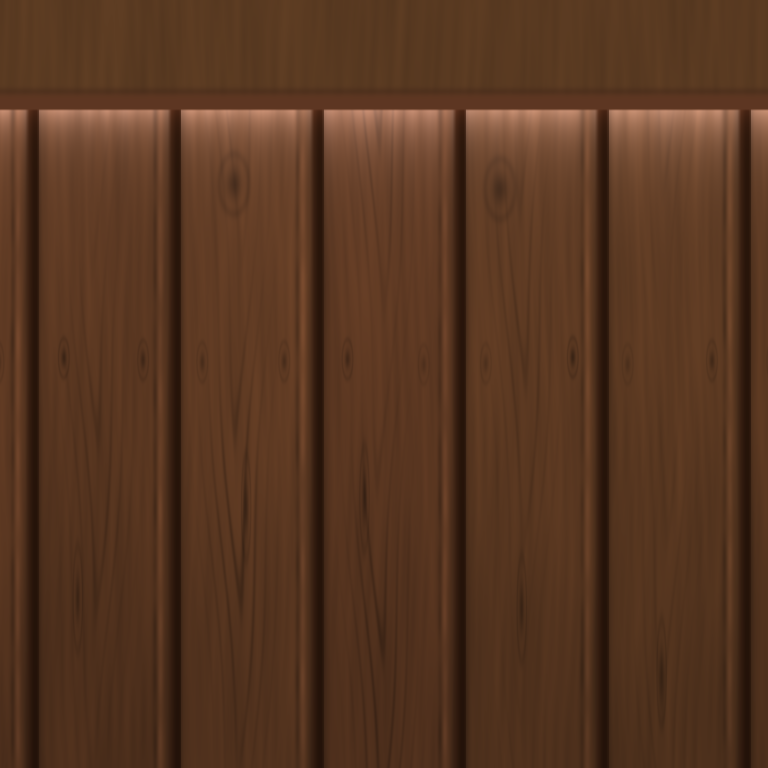
Reproduce this texture procedurally as a Shadertoy shader.

```glsl
float hash(vec2 p) {
    return fract(sin(dot(p, vec2(127.1, 311.7))) * 43758.545);
}

// Distance to the nearest scattered cell point
float cellular(vec2 p) {
    vec2 cell = floor(p);
    float nearest = 2.0;
    for (int j = -1; j <= 1; j++)
        for (int i = -1; i <= 1; i++) {
            vec2 c = cell + vec2(i, j);
            vec2 point = c + vec2(hash(c), hash(c + 37.0));
            nearest = min(nearest, distance(p, point));
        }
    return nearest;
}

// Fine vertical fibres with broad, soft mottling
float fibre(vec2 p) {
    float sway = 0.004 * sin(p.y * 9.0 + p.x * 14.0);
    float fine = cellular(vec2((p.x + sway) * 120.0, p.y * 5.0)) - 0.45;
    float broad = cellular(vec2((p.x + sway) * 28.0, p.y * 3.0 + 9.0)) - 0.45;
    return 0.5 * fine + 0.7 * broad + 0.12 * sin(p.x * 420.0 + 3.0 * sin(p.y * 7.0));
}

// Soft dark spot with a faint ring, stretched along the grain
float knot(vec2 p, vec2 radius) {
    float d = length(p / radius);
    return exp(-d * d * 1.8) + 0.35 * exp(-pow((d - 1.5) * 4.0, 2.0));
}

// Nested arches that point downwards
float arches(vec2 p, float seed) {
    float d = p.x - 0.4 + 0.025 * sin(p.y * 11.0 + seed * 20.0);
    float phase = p.y * 4.5 - sqrt(d * d + 0.0004) * 13.0 + seed * 7.0;
    float line = pow(0.5 + 0.5 * sin(6.2832 * phase), 5.0);
    float patchiness = 0.6 + 0.4 * sin(p.y * 8.0 + seed * 31.0);
    return line * exp(-d * d * 28.0) * patchiness;
}

vec3 boardColor(vec2 p, float u, float id) {
    float seed = hash(vec2(id, 4.0));
    float tone = hash(vec2(id, 9.0));
    vec2 q = vec2(u, p.y);

    // Wood tone, slightly darker towards the floor
    vec3 col = mix(vec3(0.335, 0.205, 0.120), vec3(0.385, 0.248, 0.142), tone);
    col = mix(col, vec3(0.375, 0.220, 0.135), 0.5 * seed);
    col *= 0.86 + 0.17 * smoothstep(0.0, 0.55, p.y);
    col *= 1.0 + 0.15 * fibre(p + id * 3.7);
    col *= 1.0 - (0.08 + 0.20 * seed) * arches(q, seed);

    // One large knot on some boards, and a row of small paired knots
    vec2 bigPos = vec2(0.15 + 0.28 * seed, 0.74 + 0.04 * tone);
    col *= 1.0 - 0.32 * step(0.35, tone) * knot(q - bigPos, vec2(0.07, 0.026));
    for (int i = 0; i < 2; i++) {
        float side = float(i);
        float jitter = hash(vec2(id, side + 20.0));
        vec2 pos = vec2(0.13 + 0.57 * side + 0.05 * jitter, 0.525 + 0.01 * jitter);
        col *= 1.0 - (0.18 + 0.2 * jitter) * knot(q - pos, vec2(0.025, 0.017));
    }

    // Dark resin streak low on the board
    vec2 streakPos = vec2(0.25 + 0.4 * tone, 0.12 + 0.28 * seed);
    col *= 1.0 - 0.30 * knot(q - streakPos, vec2(0.022, 0.045));
    return col;
}

void mainImage(out vec4 fragColor, in vec2 fragCoord) {
    vec2 p = fragCoord / iResolution.xy;
    float pixel = 1.0 / iResolution.y;
    float soft = max(0.018, 6.0 * pixel);
    float railEdge = 0.857;

    // Vertical boards
    float x = (p.x - 0.0508) / 0.1854;
    float id = floor(x);
    float u = x - id;
    vec3 col = boardColor(p, u, id);

    // Rounded lip along the right side
    float wear = 0.7 + 0.3 * sin(p.y * 23.0 + id * 5.0) * sin(p.y * 61.0 + id);
    col *= 1.0 - 0.22 * wear * exp(-pow((u - 0.815) / 0.016, 2.0));
    col += vec3(0.075, 0.048, 0.036) * wear * exp(-pow((u - 0.852) / 0.018, 2.0));
    col *= 1.0 - 0.22 * smoothstep(0.865, 0.92, u);
    col *= 1.0 - 0.25 * exp(-u / 0.025);

    // Warm light falling from under the rail
    float drop = max(railEdge - p.y, 0.0);
    float reach = 0.024 + 0.012 * hash(vec2(id, 2.0));
    float glow = 0.75 * exp(-drop / reach) + 0.16 * exp(-drop / 0.11);
    float streaks = 0.92 + 0.08 * sin(p.x * 190.0 + 2.0 * sin(p.x * 47.0));
    col += vec3(0.47, 0.38, 0.36) * glow * streaks * (1.0 - 0.25 * smoothstep(0.78, 0.83, u));

    // Grooves, deepest beside the next board
    float groove = smoothstep(0.918 - soft, 0.918 + soft, u)
                 * (1.0 - smoothstep(1.0 - soft, 1.0, u) * 0.35);
    vec3 grooveColor = mix(vec3(0.225, 0.125, 0.070), vec3(0.155, 0.080, 0.038),
                           smoothstep(0.92, 0.97, u));
    grooveColor *= 0.88 + 0.2 * p.y;
    grooveColor += vec3(0.12, 0.06, 0.04) * exp(-drop / 0.02);
    col = mix(col, grooveColor, groove);

    // Plain rail across the top, with a reddish lower edge
    vec3 rail = vec3(0.352, 0.228, 0.130) * (1.0 + 0.13 * fibre(p * vec2(0.7, 1.0) + 5.0));
    float rise = p.y - railEdge;
    rail = mix(rail, vec3(0.365, 0.212, 0.132), 1.0 - smoothstep(0.012, 0.035, rise));
    rail *= 1.0 - 0.12 * exp(-pow((rise - 0.024) / 0.005, 2.0));
    col = mix(col, rail, smoothstep(-1.5 * pixel, 1.5 * pixel, rise));

    fragColor = vec4(col, 1.0);
}
```
